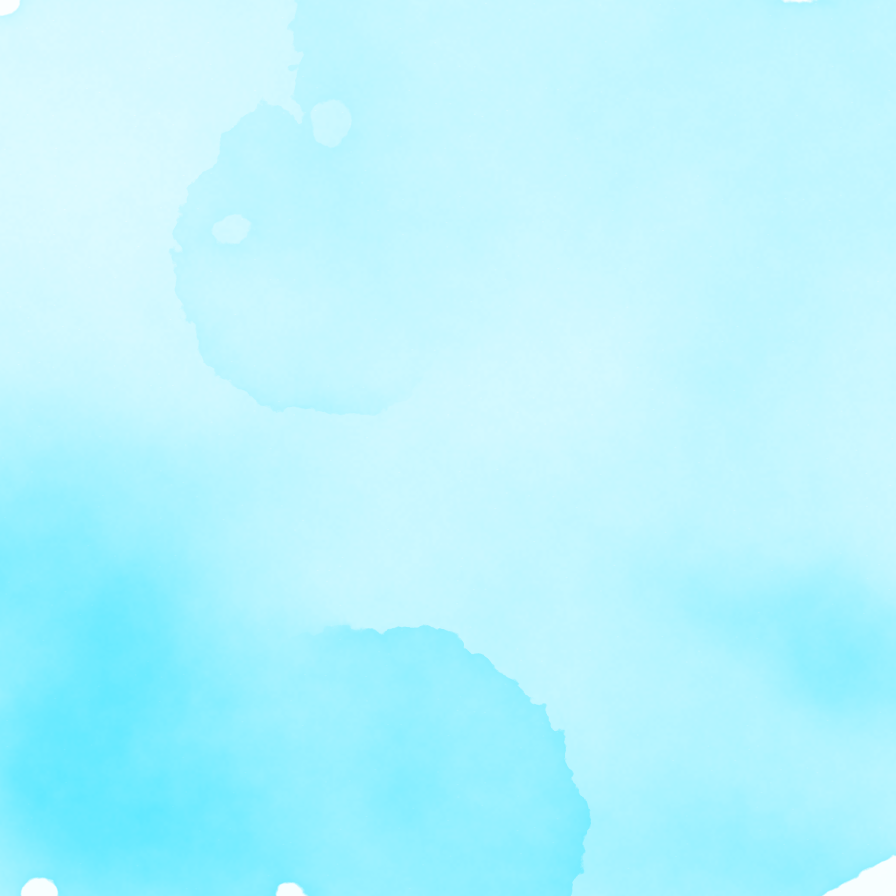
A Shadertoy shader for this texture:

```glsl
// Pale cyan watercolour: soft washes of pigment, two dried blooms with
// ragged dark rims, bare paper at the borders and a fine paper grain.
// Pigment density is summed first and turned into colour at the end.

float hash(vec2 p) {
    vec3 q = fract(p.xyx * vec3(0.1031, 0.1030, 0.0973));
    q += dot(q, q.yzx + 33.33);
    return fract((q.x + q.y) * q.z);
}

float noise(vec2 p) {
    vec2 cell = floor(p), f = fract(p);
    f = f * f * (3.0 - 2.0 * f);
    return mix(mix(hash(cell), hash(cell + vec2(1, 0)), f.x),
               mix(hash(cell + vec2(0, 1)), hash(cell + vec2(1, 1)), f.x), f.y);
}

// Fractal noise centred on zero
float fbm(vec2 p) {
    float sum = 0.0, amp = 0.5;
    for (int i = 0; i < 5; i++) {
        sum += amp * (noise(p) - 0.5);
        p = mat2(1.6, 1.2, -1.2, 1.6) * p + 17.3;
        amp *= 0.5;
    }
    return sum;
}

// Soft elliptical patch of pigment
float wash(vec2 p, vec2 centre, vec2 radius) {
    vec2 q = (p - centre) / radius;
    return exp(-dot(q, q));
}

// Coverage inside a signed distance, with a chosen edge softness
float cover(float dist, float soft) {
    return 1.0 - smoothstep(-soft, soft, dist);
}

// Pigment gathered just inside a drying edge
float rim(float dist, float width) {
    return exp(min(dist, 0.0) / width) * cover(dist, 0.0016);
}

float blob(vec2 p, vec2 centre, vec2 radius) {
    return (length((p - centre) / radius) - 1.0) * min(radius.x, radius.y);
}

float softWashes(vec2 p) {
    float d = 0.205;
    d -= 0.065 * wash(p, vec2(0.06, 0.84), vec2(0.27, 0.22));
    d += 0.045 * wash(p, vec2(1.0, 0.92), vec2(0.45, 0.20));
    d += 0.050 * wash(p, vec2(0.82, 0.58), vec2(0.11, 0.13));
    d += 0.035 * wash(p, vec2(0.47, 0.72), vec2(0.12, 0.12));
    d -= 0.025 * wash(p, vec2(0.62, 0.62), vec2(0.14, 0.10));
    d += 0.090 * wash(p, vec2(0.14, 0.47), vec2(0.20, 0.08));
    d += 0.190 * wash(p, vec2(0.00, 0.36), vec2(0.13, 0.10));
    d += 0.210 * wash(p, vec2(0.18, 0.29), vec2(0.10, 0.10));
    d += 0.330 * wash(p, vec2(0.13, 0.09), vec2(0.15, 0.17));
    d += 0.120 * wash(p, vec2(0.02, 0.16), vec2(0.12, 0.20));
    d += 0.080 * wash(p, vec2(0.60, 0.12), vec2(0.40, 0.22));
    d += 0.200 * wash(p, vec2(0.95, 0.28), vec2(0.13, 0.08));
    d += 0.110 * wash(p, vec2(0.80, 0.33), vec2(0.10, 0.06));
    d += 0.150 * wash(p, vec2(0.84, 0.05), vec2(0.24, 0.09));
    return d;
}

void mainImage(out vec4 fragColor, in vec2 fragCoord) {
    vec2 uv = fragCoord / iResolution.xy;
    vec2 drift = vec2(fbm(uv * 5.0), fbm(uv * 5.0 + 41.0));
    vec2 p = uv + 0.13 * drift;
    float ragged = 0.045 * fbm(uv * 14.0 + 7.0) + 0.022 * fbm(uv * 65.0);

    float pigment = softWashes(p);

    // Upper bloom: a rough disc joined to a sheet reaching the top right
    float disc = length(uv - vec2(0.365, 0.705)) - 0.167;
    float neck = blob(uv, vec2(0.30, 0.83), vec2(0.055, 0.05));
    float sheet = max(0.33 - uv.x, 0.83 - uv.y);
    float upper = min(min(disc, neck), sheet) + ragged;
    upper = max(upper, 0.6 * ragged - blob(uv, vec2(0.372, 0.862), vec2(0.022, 0.028)));
    upper = max(upper, 0.6 * ragged - blob(uv, vec2(0.255, 0.745), vec2(0.020, 0.012)));
    float dryLeft = 1.0 - smoothstep(0.36, 0.51, uv.x);
    float pale = smoothstep(0.62, 0.85, uv.y);
    pigment += cover(upper, 0.0016) * dryLeft * mix(0.012, 0.055, pale);
    pigment += rim(upper, 0.022) * dryLeft * mix(0.075, 0.025, pale);

    // Lower bloom: crisp on the right, melting into the dark wash on the left
    float lower = length((uv - vec2(0.42, 0.075)) * vec2(0.96, 1.0)) - 0.225 + ragged;
    float crisp = smoothstep(0.29, 0.42, uv.x);
    pigment += 0.115 * cover(lower, mix(0.07, 0.0016, crisp));
    pigment += 0.085 * rim(lower, 0.025) * crisp;
    pigment += 0.06 * wash(p, vec2(0.44, 0.20), vec2(0.06, 0.10)) * cover(lower, 0.01);

    // Mottled flow and paper grain, stronger where the paint is deeper
    pigment *= 1.0 + 0.22 * fbm(uv * 9.0 + 3.0) + 0.13 * fbm(uv * 45.0);
    pigment += 0.018 * (noise(uv * 260.0) - 0.5);

    // Scattered pale flecks
    vec2 grid = uv * 75.0, cell = floor(grid);
    vec2 spot = 0.25 + 0.5 * vec2(hash(cell + 5.0), hash(cell + 19.0));
    float fleck = cover(length((fract(grid) - spot) * vec2(1.0, 1.5)) - 0.07, 0.07);
    pigment -= 0.045 * fleck * step(0.93, hash(cell + 71.0));

    // Bare paper along the borders
    float bare = dot(uv - vec2(0.925, 0.0), vec2(-0.5, 0.87));
    bare = max(bare, uv.y - 0.042);
    bare = min(bare, blob(uv, vec2(0.045, 0.0), vec2(0.018, 0.020)));
    bare = min(bare, blob(uv, vec2(0.322, 0.0), vec2(0.018, 0.015)));
    bare = min(bare, blob(uv, vec2(0.0, 1.0), vec2(0.018, 0.015)));
    bare = min(bare, blob(uv, vec2(0.893, 1.0), vec2(0.018, 0.004)));
    bare += 0.35 * ragged;
    pigment += 0.08 * exp(-max(bare, 0.0) / 0.006);
    pigment *= 1.0 - 0.93 * cover(bare, 0.0016);

    fragColor = vec4(1.0 - clamp(pigment, 0.0, 0.68) * vec3(1.0, 0.14, 0.0), 1.0);
}
```
